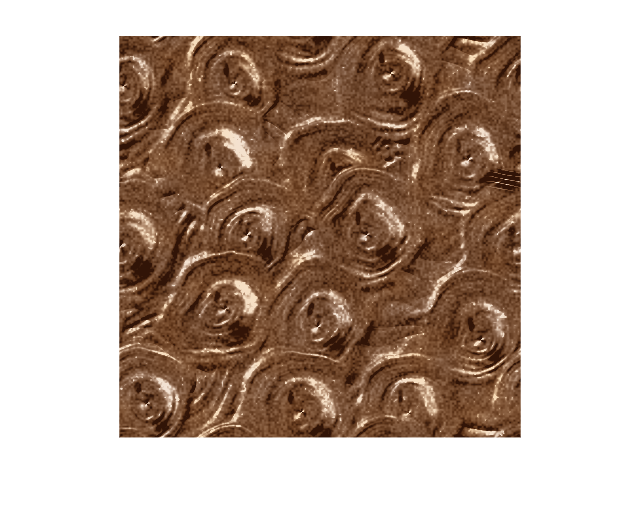
Give the GLSL for this texture, as a Shadertoy shader.

```glsl
const vec3 PAPER = vec3(1.0);
const vec3 CHOCOLATE[6] = vec3[6](
    vec3(0.19, 0.08, 0.03), vec3(0.37, 0.22, 0.12), vec3(0.47, 0.32, 0.22),
    vec3(0.56, 0.42, 0.33), vec3(0.74, 0.62, 0.54), vec3(0.95, 0.89, 0.84));
const float SIDE = 0.775;            // patch side, in canvas heights
const float CENTRE_Y = 0.543;        // patch centre, in canvas heights
const vec2 DABS = vec2(3.0, 5.0);    // swirls across and down
const float DAB_RADIUS = 0.145;
const vec2 FINE_STROKES = vec2(105.0, 6.0);  // per unit radius, per turn
const vec2 BROAD_FOLDS = vec2(42.0, 5.0);
const float FINE_HEIGHT = 0.012;
const float BROAD_HEIGHT = 0.026;
const float BEND = 0.032;            // distortion of the swirls
const float FOLD_BEND = 0.17;        // distortion of the strokes between
const float RELIEF = 1.35;           // strength of the shading
const float GRAIN = 2.0;
const float BASE_TONE = 1.72;
const vec2 LIGHT = vec2(0.5, -0.86); // slopes rising this way are lit

float hash(vec2 p) {
    vec3 q = fract(p.xyx * 0.1031);
    q += dot(q, q.yzx + 33.33);
    return fract((q.x + q.y) * q.z);
}

// Value noise that wraps after a whole number of cells
float noise(vec2 p, vec2 period) {
    vec2 i = floor(p), f = p - i;
    f *= f * (3.0 - 2.0 * f);
    vec2 a = mod(i, period), b = mod(i + 1.0, period);
    return mix(mix(hash(a), hash(vec2(b.x, a.y)), f.x),
               mix(hash(vec2(a.x, b.y)), hash(b), f.x), f.y);
}

float wrapNoise(vec2 p, float cells) {
    return noise(p * cells, vec2(cells));
}

vec2 drift(vec2 p, float cells) {
    return vec2(wrapNoise(p, cells), wrapNoise(p + 0.5, cells)) - 0.5;
}

// Soft ellipse: 1 inside, 0 outside
float spot(vec2 q, vec2 centre, vec2 radius) {
    return smoothstep(1.0, 0.35, length((q - centre) / radius));
}

// One swirl: x is its height, y is the tone painted on it
vec2 swirl(vec2 q, float wobble, float gloss) {
    // Broken strokes dragged around the eye
    vec2 arc = q - vec2(0.005, -0.015);
    float radius = max(length(arc), 0.001);
    float reach = radius + 0.016 * wobble;
    float turn = atan(arc.y, arc.x) / 6.28319 + 2.0 * radius;
    float fine = noise(vec2(reach, turn) * FINE_STROKES, vec2(128.0, FINE_STROKES.y));
    float broad = noise(vec2(reach, turn) * BROAD_FOLDS + 2.0, vec2(64.0, BROAD_FOLDS.y));
    float height = FINE_HEIGHT * fine + BROAD_HEIGHT * broad;

    // Glossy crescent at the upper right
    float crescent = smoothstep(0.025, 0.010, abs(radius - 0.064))
        * smoothstep(0.62, 0.88, dot(arc / radius, vec2(0.82, 0.57)));
    float tone = crescent * gloss * (0.3 + 3.0 * fine);

    // Eye slot, bead and pit
    tone -= 2.2 * spot(q, vec2(-0.018, 0.018), vec2(0.010, 0.022));
    tone += 2.2 * spot(q, vec2(-0.002, -0.024), vec2(0.015, 0.013));
    tone -= 2.0 * spot(q, vec2(0.050, -0.065), vec2(0.032, 0.028));

    // Fan of drawn-out streaks below
    float fan = spot(q, vec2(-0.010, -0.108), vec2(0.110, 0.034));
    float streak = noise(vec2(q.x * 9.0, q.y * 120.0 + q.x * 30.0) + 64.0, vec2(128.0));
    tone += fan * (5.5 * streak - 2.7);
    return vec2(height, tone);
}

// Whole surface: x is height, y is painted tone
vec2 surface(vec2 p) {
    // Curling folds between the swirls
    vec2 fold = p + FOLD_BEND * drift(p, 7.0);
    vec2 diagonal = vec2(9.0 * (fold.x + fold.y), 36.0 * (fold.y - fold.x));
    float strokes = noise(diagonal, vec2(9.0, 36.0));
    float crease = abs(2.0 * wrapNoise(fold + 0.25, 18.0) - 1.0);
    vec2 result = vec2(0.014 * strokes + 0.020 * crease, 0.0);

    p += BEND * drift(p, 8.0) + 0.25 * BEND * drift(p, 26.0);
    float wobble = wrapNoise(p, 17.0);

    // Overlapping swirls, laid from the top row down
    float row0 = floor(p.y * DABS.y);
    for (int j = 1; j >= -1; j--) {
        float row = row0 + float(j);
        float rowId = mod(row, DABS.y);
        float x = p.x * DABS.x - hash(vec2(rowId, 31.0));
        for (int i = -1; i <= 1; i++) {
            float column = floor(x) + float(i);
            vec2 id = vec2(mod(column, DABS.x), rowId);
            vec2 jitter = vec2(hash(id + 5.0), hash(id + 17.0));
            vec2 q = vec2(x - column, p.y * DABS.y - row) - mix(vec2(0.3), vec2(0.7), jitter);
            q /= DABS * mix(0.90, 1.12, hash(id + 43.0));
            float r = length(q * vec2(1.0, 0.85)) + 0.035 * (wobble - 0.5);
            float cover = smoothstep(DAB_RADIUS, 0.78 * DAB_RADIUS, r);
            if (cover > 0.0) {
                vec2 dab = swirl(q, wobble, mix(0.75, 1.3, hash(id + 61.0)));
                result = mix(result, dab + vec2(0.012, 0.0), cover);
            }
            // A few swirls carry a dark, striped hollow above
            float hollow = step(hash(id + 83.0), 0.22) * spot(q, vec2(-0.04, 0.14), vec2(0.055, 0.032));
            float stripe = smoothstep(0.70, 1.0, sin(q.y * 560.0 + q.x * 90.0 + 5.0 * wobble));
            result.y = mix(result.y, 4.5 * stripe - 3.2, hollow);
        }
    }
    return result;
}

void mainImage(out vec4 fragColor, in vec2 fragCoord) {
    vec2 centre = vec2(0.5 * iResolution.x / iResolution.y, CENTRE_Y);
    vec2 p = (fragCoord / iResolution.y - centre) / SIDE + 0.5;

    // Shading from the slope, with wet crests and deep creases
    vec2 here = surface(p);
    vec2 e = vec2(0.002, 0.0);
    vec2 slope = (vec2(surface(p + e.xy).x, surface(p + e.yx).x) - here.x) / e.x;
    float lit = clamp(dot(slope, LIGHT), -1.5, 1.5);
    float tone = BASE_TONE + RELIEF * lit + here.y;
    tone += 0.9 * smoothstep(0.6, 1.3, lit) - 0.5 * smoothstep(0.7, 1.4, -lit);

    // Broad patches, grain and glints
    tone += 1.1 * (wrapNoise(p, 11.0) - 0.5) + GRAIN * (wrapNoise(p, 190.0) - 0.5);
    tone += 1.6 * smoothstep(0.72, 0.92, wrapNoise(p + 0.25, 140.0)) * smoothstep(2.2, 3.2, tone);
    tone = clamp(tone, 0.0, 4.999);
    int level = int(tone);
    vec3 color = mix(CHOCOLATE[level], CHOCOLATE[level + 1], fract(tone));
    color *= mix(vec3(1.03, 0.97, 0.84), vec3(1.0), wrapNoise(p + 0.625, 16.0));

    // Square patch on plain ground
    vec2 edge = (0.5 - abs(p - 0.5)) * SIDE * iResolution.y;
    float inside = clamp(min(edge.x, edge.y) + 0.5, 0.0, 1.0);
    fragColor = vec4(mix(PAPER, color, inside), 1.0);
}
```
